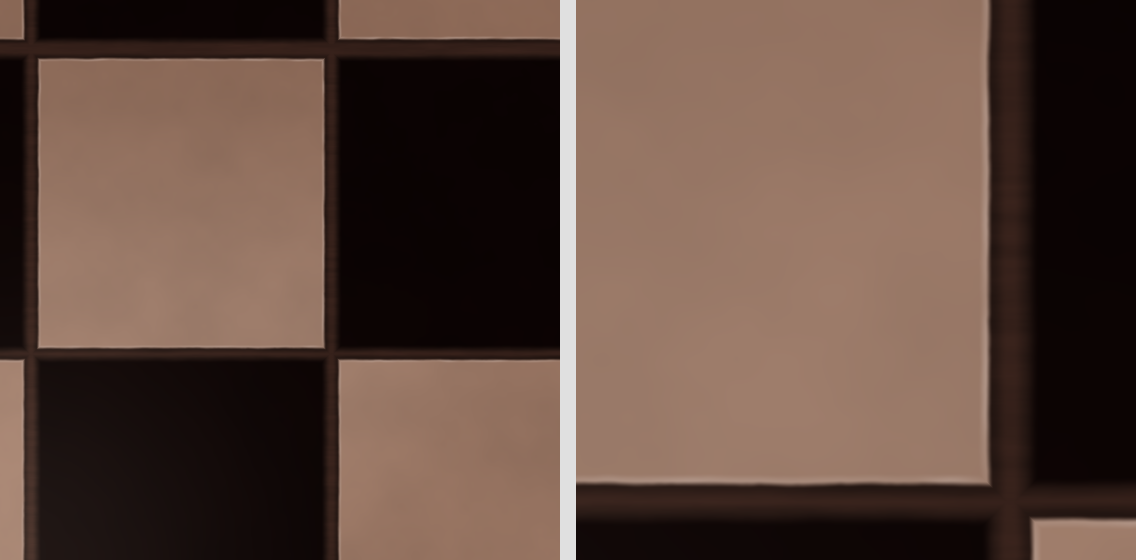
Left, the full canvas; right, a detail of the centre.
A Shadertoy shader for this pattern:

```glsl
// Dim checkerboard of large tan and near-black tiles, parted by brown grout.
// A shifted square grid gives cell parity and distance to the grout; value
// noise roughens the edges and mottles the glaze, and a soft glow lights it.

#define PERIOD vec2(0.5365, 0.5445)
#define ORIGIN vec2(0.0555, 0.3680)
#define GROUT_HALF 0.0128
#define EDGE_WOBBLE 0.0024
#define EDGE_SOFT 0.0018
#define RIM_WIDTH 0.0045
#define TAN_LOWER vec3(0.615, 0.485, 0.415)
#define TAN_UPPER vec3(0.540, 0.405, 0.335)
#define BLACK_TILE vec3(0.042, 0.012, 0.010)
#define GROUT_COLOR vec3(0.165, 0.100, 0.080)
#define RIM_COLOR vec3(0.710, 0.610, 0.560)
#define GLOW_COLOR vec3(0.085, 0.078, 0.072)

float hash(vec2 p) {
    return fract(sin(dot(p, vec2(127.1, 311.7))) * 43758.5453);
}

float valueNoise(vec2 p) {
    vec2 i = floor(p), f = fract(p);
    f = f * f * (3.0 - 2.0 * f);
    return mix(mix(hash(i), hash(i + vec2(1, 0)), f.x),
               mix(hash(i + vec2(0, 1)), hash(i + vec2(1, 1)), f.x), f.y);
}

float fbm(vec2 p) {
    float sum = 0.0, amp = 0.5;
    for (int i = 0; i < 4; i++) {
        sum += amp * valueNoise(p);
        p = p * 2.03 + 17.0;
        amp *= 0.5;
    }
    return sum;
}

// Signed distance to the grout: positive on a tile, negative in a joint
float tileDistance(vec2 grid, vec2 uv) {
    vec2 line = floor(grid + 0.5);
    vec2 gap = abs(grid - line) * PERIOD;
    float halfY = mix(0.0105, 0.0172, clamp(line.y, 0.0, 1.0));
    vec2 d = gap - vec2(GROUT_HALF, halfY);
    float wobble = fbm(uv * 32.0) - 0.47;
    return min(d.x, d.y) + EDGE_WOBBLE * wobble;
}

void mainImage(out vec4 fragColor, in vec2 fragCoord) {
    vec2 uv = fragCoord / iResolution.xy;
    vec2 grid = (uv - ORIGIN) / PERIOD;
    vec2 cell = floor(grid);
    float isTan = 1.0 - mod(cell.x + cell.y, 2.0);
    float dist = tileDistance(grid, uv);
    float soft = EDGE_SOFT + 0.7 / iResolution.y;
    float mottle = fbm(uv * 11.0 + cell * 7.0) - 0.47;
    float streak = fbm(uv * vec2(14.0, 110.0)) - 0.47;
    float glow = exp(-6.0 * dot(uv - vec2(0.02, 0.0), uv - vec2(0.02, 0.0)));

    // Tan glaze: browner at the top and in the lower right corner
    float shade = smoothstep(0.45, 1.05, uv.y + 0.12 * uv.x);
    shade += 0.6 * smoothstep(1.0, 1.55, uv.x + 0.8 * (1.0 - uv.y));
    vec3 tan3 = mix(TAN_LOWER, TAN_UPPER, clamp(shade, 0.0, 1.0));
    tan3 *= 1.0 + 0.09 * mottle + 0.03 * (hash(cell) - 0.5);
    tan3 += 0.75 * GLOW_COLOR * glow;

    // Worn pale rim, broken up along the edge
    float rim = 1.0 - smoothstep(0.0, RIM_WIDTH, abs(dist - 0.4 * RIM_WIDTH));
    tan3 = mix(tan3, RIM_COLOR, rim * (0.25 + 0.5 * valueNoise(uv * 45.0)));

    // Black glaze with a faint reflection
    vec3 black = BLACK_TILE * (1.0 + 0.35 * mottle) + GLOW_COLOR * glow;

    // Grout: lighter along its middle, with fine streaks
    float middle = smoothstep(0.002, 0.011, -dist);
    vec3 grout = GROUT_COLOR * (0.85 + 0.4 * middle + 0.35 * streak);
    grout += 1.1 * GLOW_COLOR * glow;

    // Black tiles blend more softly into the joint than tan ones
    float blend = soft * mix(2.0, 1.0, isTan);
    vec3 color = mix(grout, mix(black, tan3, isTan), smoothstep(-blend, blend, dist));
    fragColor = vec4(clamp(color, 0.0, 1.0), 1.0);
}
```
